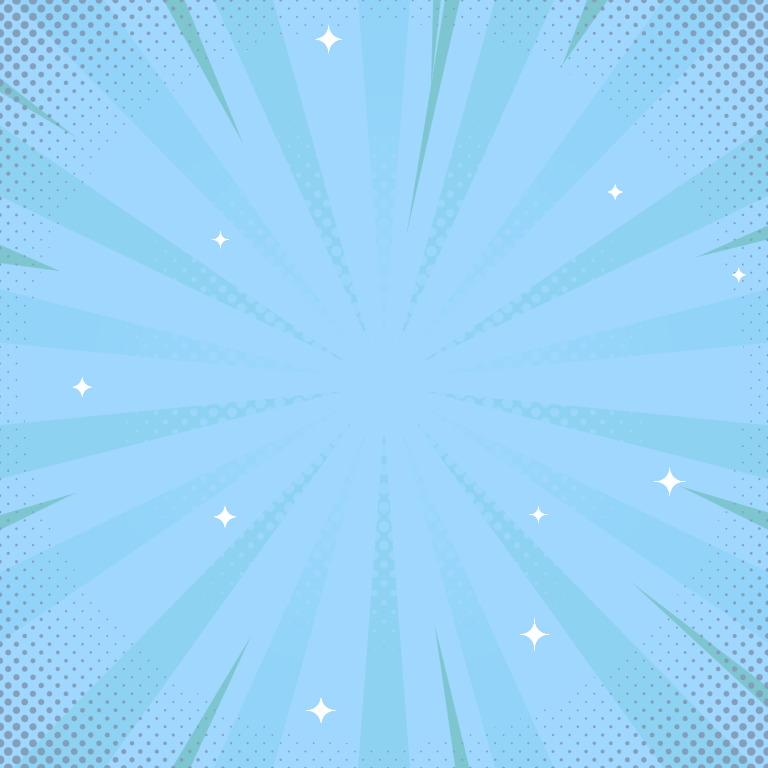
Reproduce this background procedurally as a three.js fragment shader.

```glsl
// Comic burst: pale blue sky with tapered rays from the centre, bubbled near it,
// halftone dots swelling toward the corners, teal speed slivers and white sparkles.
// Rays repeat by angle, dots by a diagonal grid; slivers and sparkles are distance shapes.
varying vec2 vUv;

const float SOFT = 0.001;

float fill(float d) {
  return 1.0 - smoothstep(-SOFT, SOFT, d);
}

// Grid of round dots turned by 45 degrees
float dots(vec2 p, float pitch, float radius) {
  vec2 q = vec2(p.x + p.y, p.y - p.x) * 0.70711 / pitch;
  return fill((length(fract(q) - 0.5)) * pitch - radius) * step(0.0004, radius);
}

// Wedge that opens from its tip toward a base of the given half width
float sliver(vec2 p, vec2 tip, vec2 base, float halfWidth) {
  vec2 axis = base - tip;
  float len = length(axis);
  vec2 dir = axis / len;
  vec2 q = p - tip;
  float along = dot(q, dir);
  float across = abs(q.x * dir.y - q.y * dir.x);
  return fill(across - halfWidth * along / len) * step(0.0, along);
}

// Four-pointed star with hollow sides
float sparkle(vec2 p, vec2 center, float size) {
  vec2 q = sqrt(abs(p - center));
  float reach = (q.x + q.y) * (q.x + q.y);
  return 1.0 - smoothstep(size - 0.002, size + 0.003, reach);
}

void main() {
  vec2 p = vUv;
  vec2 c = p - 0.5;
  float r = length(c);
  vec3 color = vec3(0.627, 0.843, 1.0);

  // Eighteen rays, alternately light and deep
  float turn = atan(c.x, c.y) / radians(20.0);
  float index = floor(turn + 0.5);
  float angle = (turn - index) * radians(20.0);
  float deep = mod(index, 2.0);
  float halfWidth = 0.076 * (r * cos(angle) - 0.055);
  float ray = fill(abs(r * sin(angle)) - halfWidth) * step(0.055, r);
  ray *= mix(mix(0.45, 1.0, smoothstep(0.1, 0.42, r)), 1.0, deep);

  // Bubbles cut out of the rays, shrinking outward
  float bubble = dots(c, 0.0175, 0.0075 * (1.0 - smoothstep(0.14, 0.42, r)));
  ray *= 1.0 - 0.75 * bubble;
  vec3 rayColor = mix(vec3(0.573, 0.832, 0.977), vec3(0.555, 0.822, 0.948), deep);
  color = mix(color, rayColor, ray);

  // Speed slivers around the border
  float s = sliver(p, vec2(0.316, 0.814), vec2(0.227, 1.0), 0.0125);
  s = max(s, sliver(p, vec2(0.098, 0.822), vec2(0.0, 0.889), 0.0075));
  s = max(s, sliver(p, vec2(0.078, 0.647), vec2(0.0, 0.669), 0.0115));
  s = max(s, sliver(p, vec2(0.098, 0.358), vec2(0.0, 0.320), 0.009));
  s = max(s, sliver(p, vec2(0.327, 0.172), vec2(0.236, 0.0), 0.0105));
  s = max(s, sliver(p, vec2(0.566, 0.186), vec2(0.602, 0.0), 0.009));
  s = max(s, sliver(p, vec2(0.823, 0.241), vec2(1.0, 0.092), 0.0105));
  s = max(s, sliver(p, vec2(0.885, 0.367), vec2(1.0, 0.322), 0.0105));
  s = max(s, sliver(p, vec2(0.906, 0.665), vec2(1.0, 0.697), 0.0085));
  s = max(s, sliver(p, vec2(0.732, 0.915), vec2(0.777, 1.0), 0.012));
  s = max(s, sliver(p, vec2(0.530, 0.698), vec2(0.589, 1.0), 0.0095));
  s = max(s, sliver(p, vec2(0.561, 0.882), vec2(0.569, 1.0), 0.005));
  color = mix(color, vec3(0.49, 0.775, 0.815), s);

  // Grey halftone growing toward the corners
  float dotRadius = mix(0.001, 0.0058, smoothstep(0.46, 0.72, r)) * step(0.47, r);
  color = mix(color, vec3(0.51, 0.61, 0.715), 0.95 * dots(p, 0.0152, dotRadius));

  // White sparkles
  float w = sparkle(p, vec2(0.428, 0.949), 0.022);
  w = max(w, sparkle(p, vec2(0.801, 0.750), 0.014));
  w = max(w, sparkle(p, vec2(0.287, 0.688), 0.013));
  w = max(w, sparkle(p, vec2(0.962, 0.642), 0.013));
  w = max(w, sparkle(p, vec2(0.107, 0.496), 0.017));
  w = max(w, sparkle(p, vec2(0.293, 0.327), 0.019));
  w = max(w, sparkle(p, vec2(0.872, 0.373), 0.022));
  w = max(w, sparkle(p, vec2(0.701, 0.330), 0.013));
  w = max(w, sparkle(p, vec2(0.696, 0.174), 0.022));
  w = max(w, sparkle(p, vec2(0.418, 0.075), 0.022));
  color = mix(color, vec3(1.0), w);

  gl_FragColor = vec4(color, 1.0);
}
```
